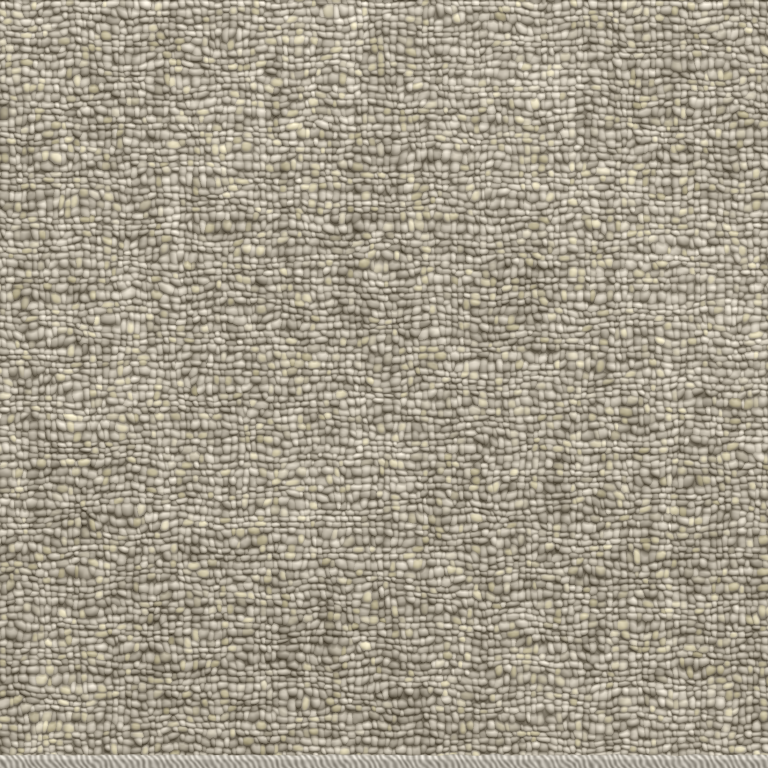
Give the GLSL for this texture, as a Shadertoy shader.

```glsl
// Coarse linen weave in grey beige with slubby threads and a frayed lower edge.

const vec2  THREADS      = vec2(104.0, 100.0); // warp and weft count across the canvas
const vec2  WEFT_RADIUS  = vec2(0.82, 0.54);   // knot radii in thread units
const vec2  WARP_RADIUS  = vec2(0.52, 0.64);
const float JITTER       = 0.38;
const vec2  LIGHT_STEP   = vec2(0.10, 0.30);   // towards the light, in thread units
const float BASE_TONE    = 0.645;
const float MEAN_HEIGHT  = 0.56;
const float HEIGHT_GAIN  = 0.27;
const float SLOPE_GAIN   = 0.19;
const float KNOT_GAIN    = 0.17;
const float STREAK_GAIN  = 0.07;
const vec3  LINEN_CAST   = vec3(0.0, -0.03, -0.09);
const vec3  CREAM_CAST   = vec3(0.05, 0.045, -0.015);
const float FRINGE_TOP   = 0.017;
const float FRINGE_COUNT = 120.0;
const int   SAMPLES      = 2;                  // per axis

vec2 hash2(vec2 p) {
    vec3 q = fract(p.xyx * vec3(0.1031, 0.1030, 0.0973));
    q += dot(q, q.yzx + 33.33);
    return fract((q.xx + q.yz) * q.zy);
}

float gradientDot(vec2 cell, vec2 offset) {
    float angle = 6.2832 * hash2(cell + 71.0).x;
    return dot(vec2(cos(angle), sin(angle)), offset);
}

float gradientNoise(vec2 p) {
    vec2 i = floor(p), f = p - i;
    vec2 u = f * f * f * (f * (f * 6.0 - 15.0) + 10.0);
    vec2 e = vec2(1.0, 0.0);
    return mix(mix(gradientDot(i, f), gradientDot(i + e, f - e), u.x),
               mix(gradientDot(i + e.yx, f - e.yx), gradientDot(i + 1.0, f - 1.0), u.x), u.y);
}

// Returns the height of the topmost knot and its two random values.
vec3 weave(vec2 q, float rib) {
    vec2 home = floor(q);
    vec3 top = vec3(0.0, 0.5, 0.5);
    for (int j = -1; j <= 1; j++)
    for (int i = -1; i <= 1; i++) {
        vec2 cell = home + vec2(i, j);
        vec2 rnd = hash2(cell + 200.0);
        vec2 traits = hash2(cell + 517.0);
        bool weftOver = mod(cell.x + cell.y, 2.0) < 0.5;
        vec2 radius = weftOver ? WEFT_RADIUS * vec2(1.0 + 0.5 * rib, 1.0 + 0.2 * rib)
                               : WARP_RADIUS * (1.0 - 0.35 * rib);
        radius *= 0.88 + 0.28 * traits.y;
        vec2 d = q - cell - 0.5 - JITTER * (rnd - 0.5);
        d.y += d.x * 0.5 * (rnd.x - 0.5);
        d /= radius;
        float height = (0.82 + 0.2 * rnd.y) * (1.0 - dot(d, d));
        if (height > top.x) top = vec3(height, traits);
    }
    return top;
}

vec3 cloth(vec2 p) {
    // Uneven thread spacing and patches where the weft dominates
    vec2 q = p * THREADS;
    q.x += 0.8 * gradientNoise(p * vec2(32.0, 13.0));
    q.y += 1.0 * gradientNoise(p * vec2(15.0, 34.0) + 40.0);
    float rib = gradientNoise(p * vec2(11.0, 17.0) + 9.0)
              + 0.5 * gradientNoise(p * vec2(35.0, 50.0));

    // Relief lit from above
    vec3 knot = weave(q, rib);
    float slope = knot.x - weave(q + LIGHT_STEP, rib).x;
    float tone = BASE_TONE + HEIGHT_GAIN * (knot.x - MEAN_HEIGHT)
               + SLOPE_GAIN * slope + KNOT_GAIN * (knot.y - 0.5);

    // Slub streaks, fibres and broad shading
    tone += STREAK_GAIN * (gradientNoise(p * vec2(42.0, 4.0)) + gradientNoise(p * vec2(5.0, 60.0) + 20.0));
    tone += 0.06 * gradientNoise(q * vec2(1.6, 2.6));
    tone += 0.04 * gradientNoise(p * 3.0 + 5.0) + 0.03 * (p.y - 0.5);

    float cream = smoothstep(0.78, 0.95, knot.z) * smoothstep(0.3, 0.8, knot.x);
    return vec3(tone) + LINEN_CAST + CREAM_CAST * cream;
}

vec3 fringe(vec2 p) {
    float wobble = gradientNoise(p * vec2(45.0, 60.0));
    float strand = sin(6.2832 * FRINGE_COUNT * (p.x + 0.6 * p.y) + 5.0 * wobble);
    float tone = 0.66 + 0.11 * strand + 0.12 * gradientNoise(p * vec2(190.0, 110.0));
    tone += 0.13 * smoothstep(0.005, 0.001, abs(p.y - FRINGE_TOP + 0.003));
    return vec3(tone) + 0.7 * LINEN_CAST;
}

vec3 fabric(vec2 p) {
    float edge = FRINGE_TOP + 0.003 * gradientNoise(p * vec2(38.0, 1.0));
    vec3 color = mix(fringe(p), cloth(p), smoothstep(-0.001, 0.001, p.y - edge));
    // Pale fold at the upper border
    return color + 0.07 * smoothstep(0.990, 0.995, p.y) - 0.16 * smoothstep(0.997, 0.999, p.y);
}

void mainImage(out vec4 fragColor, in vec2 fragCoord) {
    vec3 sum = vec3(0.0);
    for (int j = 0; j < SAMPLES; j++)
    for (int i = 0; i < SAMPLES; i++) {
        vec2 offset = (vec2(i, j) + 0.5) / float(SAMPLES) - 0.5;
        sum += fabric((fragCoord + offset) / iResolution.y);
    }
    fragColor = vec4(clamp(sum / float(SAMPLES * SAMPLES), 0.0, 1.0), 1.0);
}
```
